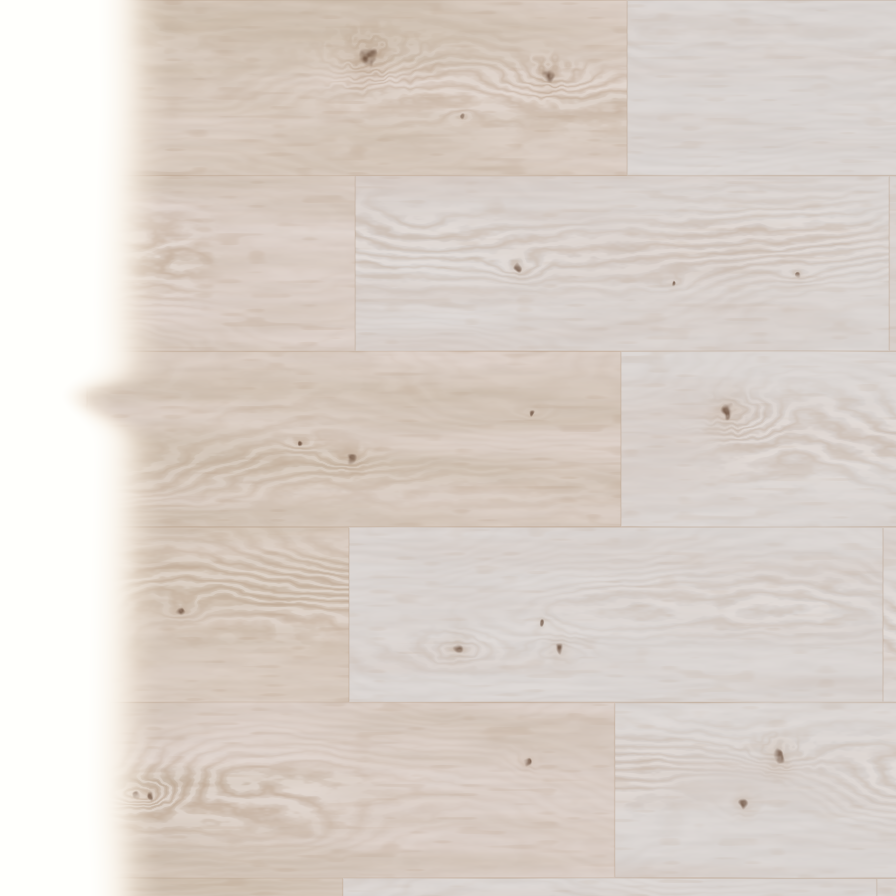
A WebGL 1 fragment shader for this texture:

```glsl
precision highp float;

uniform vec2 u_resolution;

const vec2 PLANK = vec2(0.596, 0.196);
const float SEAM_WIDTH = 0.0016;

const vec3 PALE = vec3(0.85, 0.83, 0.82);
const vec3 BEIGE = vec3(0.85, 0.80, 0.77);
const vec3 TAN = vec3(0.82, 0.76, 0.695);
const vec3 GRAIN = vec3(0.72, 0.62, 0.53);
const vec3 LIMED = vec3(0.92, 0.89, 0.87);
const vec3 KNOT = vec3(0.40, 0.29, 0.22);
const vec3 CREAM = vec3(0.96, 0.92, 0.87);
const vec3 SUN = vec3(1.0, 1.0, 0.99);

float hash(vec2 p) {
  vec3 q = fract(vec3(p.xyx) * 0.1031);
  q += dot(q, q.yzx + 33.33);
  return fract((q.x + q.y) * q.z);
}

float noise(vec2 p) {
  vec2 i = floor(p);
  vec2 f = fract(p);
  f = f * f * (3.0 - 2.0 * f);
  return mix(mix(hash(i), hash(i + vec2(1.0, 0.0)), f.x),
             mix(hash(i + vec2(0.0, 1.0)), hash(i + 1.0), f.x), f.y);
}

float fbm(vec2 p) {
  float sum = 0.0;
  float amp = 0.5;
  for (int i = 0; i < 4; i++) {
    sum += amp * noise(p);
    p = p * 2.03 + 17.3;
    amp *= 0.5;
  }
  return sum;
}

// Returns ring lift, halo and dark core of the knots in one plank
vec3 knots(vec2 p, vec2 id) {
  vec3 sum = vec3(0.0);
  for (int i = 0; i < 3; i++) {
    vec2 seed = id * 7.0 + float(i) * 19.0 + 5.0;
    vec2 centre = PLANK * vec2(0.08 + 0.84 * hash(seed), 0.2 + 0.6 * hash(seed + 3.7));
    float size = mix(0.003, 0.012, pow(hash(seed + 8.1), 2.0));
    vec2 q = p - centre;
    q += (vec2(noise(p * 130.0), noise(p * 130.0 + 40.0)) - 0.5) * size;
    float d = length(q * vec2(1.0, 0.8)) / size;
    vec2 spread = q / (vec2(6.0, 2.6) * size);
    sum.x += 420.0 * size * exp(-dot(spread, spread));
    sum.y += exp(-d * d * 0.22) * size / 0.012;
    sum.z += (1.0 - smoothstep(0.25, 1.0, d)) * (0.5 + 0.5 * noise(p * 260.0));
  }
  return sum;
}

vec3 plankTone(float warmth) {
  vec3 light = mix(PALE, BEIGE, clamp(warmth * 2.0, 0.0, 1.0));
  return mix(light, TAN, clamp(warmth * 2.0 - 1.0, 0.0, 1.0));
}

vec3 wood(vec2 p, vec2 id, float warmth) {
  vec2 g = p + vec2(hash(id + 2.3), hash(id + 9.1)) * 11.0;
  vec3 knot = knots(p, id);

  // Nested growth rings, strongest along the heart of the plank
  float rings = p.y * 55.0 + 9.0 * noise(g * vec2(4.5, 13.0));
  rings += 1.6 * fbm(g * vec2(22.0, 60.0)) + knot.x;
  float wave = 0.5 + 0.5 * sin(rings * 6.2832);
  float heart = (p.y / PLANK.y - 0.35 - 0.3 * hash(id + 4.4)) / 0.24;
  float figure = exp(-heart * heart) * smoothstep(0.25, 0.7, noise(g * vec2(5.0, 7.0)));
  figure = clamp(figure + 0.7 * knot.y + 0.12, 0.0, 1.0);

  float streak = fbm(g * vec2(3.0, 34.0)) - 0.47;
  float fibre = noise(g * vec2(26.0, 230.0)) - 0.5;
  float pores = smoothstep(0.68, 0.95, noise(g * vec2(34.0, 190.0)));
  float depth = 0.55 + 0.6 * warmth;

  vec3 col = plankTone(warmth + streak * 0.7);
  col += streak * -0.07 * depth + fibre * 0.022;
  col = mix(col, LIMED, figure * 0.45 * smoothstep(0.55, 0.95, wave));
  col = mix(col, GRAIN, depth * figure * 0.42 * pow(1.0 - wave, 3.0));
  col = mix(col, GRAIN, depth * 0.2 * pores);
  col = mix(col, GRAIN, 0.4 * clamp(knot.y, 0.0, 1.0));
  return mix(col, KNOT, 0.85 * clamp(knot.z, 0.0, 1.0));
}

float seam(float d) {
  return 1.0 - smoothstep(0.0, SEAM_WIDTH, abs(d));
}

// Sunlit strip on the left, dimmed by one soft horizontal shadow
vec3 sunlight(vec3 col, vec2 uv) {
  float x = uv.x + 0.012 * (1.0 - uv.y) + 0.006 * (noise(uv * vec2(1.0, 9.0)) - 0.5);
  float band = (uv.y - 0.557 + 0.12 * (uv.x - 0.08)) / 0.024;
  x += 0.055 * exp(-band * band) * smoothstep(0.0, 0.11, uv.x);
  col = mix(CREAM, col, smoothstep(0.125, 0.195, x));
  return mix(SUN, col, smoothstep(0.105, 0.168, x));
}

void main() {
  vec2 uv = gl_FragCoord.xy / u_resolution;

  // Staggered rows, counted from the top
  float row = floor((1.0 - uv.y) / PLANK.y);
  float joint = 0.70 - 0.30 * mod(row, 2.0) - 0.0035 * row;
  float column = floor((uv.x - joint) / PLANK.x);
  vec2 id = vec2(column + 3.0, row + 1.0);
  vec2 p = vec2(uv.x - joint - column * PLANK.x, uv.y - 1.0 + (row + 1.0) * PLANK.y);

  float warmth = mix(0.68, 0.12, step(0.0, column));
  warmth += 0.24 * (hash(id + 6.6) - 0.5) + 0.22 * (0.5 - uv.x);
  vec3 col = wood(p, id, warmth);

  float ends = seam(min(p.x, PLANK.x - p.x));
  float sides = seam(min(p.y, PLANK.y - p.y));
  float wear = 0.15 + 0.4 * noise(vec2(uv.x * 9.0, row * 5.0));
  col = mix(col, GRAIN, max(ends * 0.3, sides * wear));

  gl_FragColor = vec4(sunlight(col, uv), 1.0);
}
```
